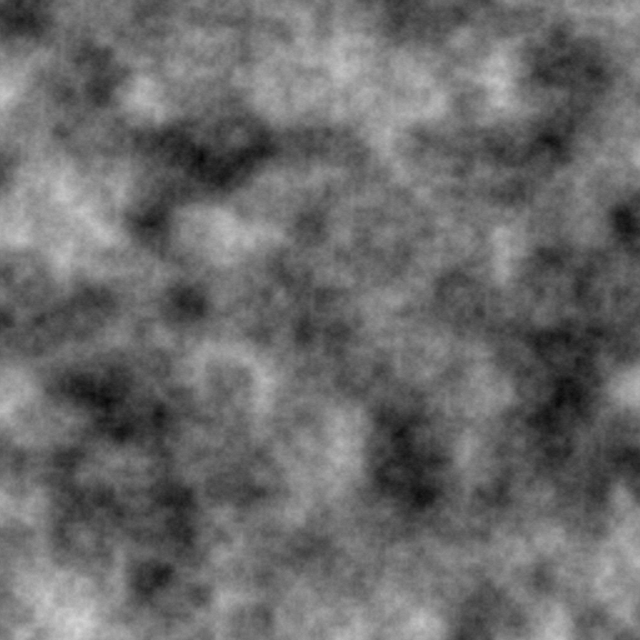
Give the GLSL for this texture, as a WebGL 1 fragment shader.

```glsl
precision highp float;
// Grey clouds with a crisp fine grain: fractal value noise.
// Octaves of smoothly blended lattice noise are summed, each twice as fine
// and somewhat weaker than the last, then set around a mean grey.

uniform vec2 u_resolution;

#define BASE_CELLS 8.0    // coarsest noise cells across the canvas
#define OCTAVES 7         // layers of detail
#define LACUNARITY 2.0    // frequency step between layers
#define GAIN 0.6          // strength step between layers
#define MEAN_GREY 0.435   // average brightness
#define CONTRAST 0.5      // strength of the coarsest layer
#define SEED 3.7          // picks another sky

float hash(vec2 cell) {
  return fract(sin(dot(cell, vec2(127.1, 311.7)) + SEED) * 43758.5453);
}

// Random lattice values with smooth interpolation, 0 to 1
float valueNoise(vec2 p) {
  vec2 cell = floor(p);
  vec2 f = fract(p);
  vec2 blend = f * f * (3.0 - 2.0 * f);
  float bottom = mix(hash(cell), hash(cell + vec2(1.0, 0.0)), blend.x);
  float top = mix(hash(cell + vec2(0.0, 1.0)), hash(cell + vec2(1.0, 1.0)), blend.x);
  return mix(bottom, top, blend.y);
}

// Sum of octaves, centred on zero
float clouds(vec2 p) {
  float sum = 0.0;
  float amplitude = CONTRAST;
  for (int i = 0; i < OCTAVES; i++) {
    sum += amplitude * (valueNoise(p) - 0.5);
    p = p * LACUNARITY + vec2(17.3, 31.6);  // shift to decorrelate layers
    amplitude *= GAIN;
  }
  return sum;
}

void main() {
  vec2 uv = gl_FragCoord.xy / min(u_resolution.x, u_resolution.y);
  float grey = MEAN_GREY + clouds(uv * BASE_CELLS);
  gl_FragColor = vec4(vec3(clamp(grey, 0.0, 1.0)), 1.0);
}
```
